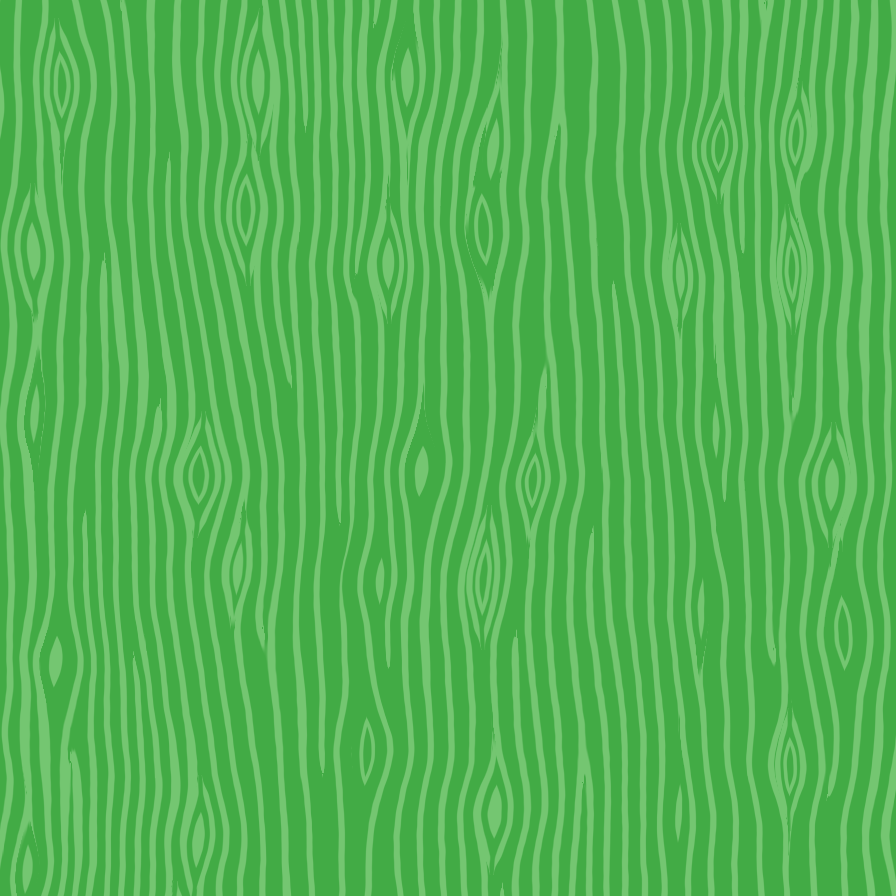
Write a Shadertoy shader that draws this pattern.

```glsl
// Hand-drawn wood grain: pale upright strokes on green, bending around knots.
// Strokes are contours of a phase field; phase vortices make them fork, and
// a jittered grid of lens-shaped knots pushes them aside.

const vec3 WOOD_GREEN = vec3(0.26, 0.67, 0.27);
const vec3 GRAIN_GREEN = vec3(0.455, 0.775, 0.445);
const float LINE_COUNT = 42.0;
const float HALF_STROKE = 0.0035;
const int FORK_COUNT = 30;
const vec2 KNOT_CELL = vec2(0.167, 0.2);
const float TAU = 6.28319;

vec2 hash2(vec2 p) {
    vec2 q = vec2(dot(p, vec2(127.1, 311.7)), dot(p, vec2(269.5, 183.3)));
    return fract(sin(q) * 43758.5);
}

float cornerSlope(vec2 corner, vec2 offset) {
    return dot(hash2(corner) * 2.0 - 1.0, offset);
}

float gradientNoise(vec2 p) {
    vec2 i = floor(p), f = p - i;
    vec2 u = f * f * f * (f * (f * 6.0 - 15.0) + 10.0);
    vec2 e = vec2(1.0, 0.0);
    float low = mix(cornerSlope(i, f), cornerSlope(i + e.xy, f - e.xy), u.x);
    float high = mix(cornerSlope(i + e.yx, f - e.yx), cornerSlope(i + e.xx, f - e.xx), u.x);
    return mix(low, high, u.y);
}

// Soft coverage of the region where the signed distance is negative
float coverage(float d, float pixel) {
    return 1.0 - smoothstep(-0.8 * pixel, 0.8 * pixel, d);
}

// Knot of a grid cell: centre, half width, half height
vec4 knotOf(vec2 cell) {
    vec2 jitter = hash2(cell) * 0.7 + 0.15;
    vec2 size = hash2(cell + 31.0);
    return vec4((cell + jitter) * KNOT_CELL,
                mix(0.009, 0.020, size.x), mix(0.038, 0.062, size.y));
}

float knotHalfWidth(vec4 knot, float dy) {
    float t = dy / knot.w;
    return knot.z * exp(-t * t);
}

// Sideways push of all nearby knots on the grain
float knotShift(vec2 p) {
    vec2 home = floor(p / KNOT_CELL);
    float shift = 0.0;
    for (int k = 0; k < 9; k++) {
        vec4 knot = knotOf(home + vec2(k % 3 - 1, k / 3 - 1));
        vec2 d = p - knot.xy;
        float w = knotHalfWidth(knot, d.y);
        float outside = max(abs(d.x) - w, 0.0);
        shift -= clamp(d.x, -w, w) * exp(-outside / 0.04);
    }
    return shift;
}

// Grain phase in lines; each vortex adds or removes one line above it
float grainPhase(vec2 p, float aspect) {
    float phase = (p.x + knotShift(p)) * LINE_COUNT;
    for (int i = 0; i < FORK_COUNT; i++) {
        vec2 spot = fract(float(i) * vec2(0.7549, 0.5698) + 0.3) * vec2(aspect, 1.0);
        vec2 d = p - spot;
        float turn = i % 2 == 0 ? 1.0 : -1.0;
        phase += turn * atan(d.x, d.y * 0.15 + 1e-5) / TAU;
    }
    return phase;
}

float grainStrokes(vec2 p, float aspect, float halfStroke, float pixel) {
    const float STEP = 0.001;
    float phase = grainPhase(p, aspect);
    float change = grainPhase(p + vec2(STEP, 0.0), aspect) - phase;
    float slope = abs(change - round(change)) / STEP;
    slope = clamp(slope, 0.6 * LINE_COUNT, 2.0 * LINE_COUNT);
    return coverage(abs(fract(phase) - 0.5) / slope - halfStroke, pixel);
}

// Clear each knot's inside, then add its rim and its ring or solid core
float drawKnots(vec2 p, float ink, float halfStroke, float pixel) {
    vec2 home = floor(p / KNOT_CELL);
    for (int k = 0; k < 9; k++) {
        vec2 cell = home + vec2(k % 3 - 1, k / 3 - 1);
        vec4 knot = knotOf(cell);
        vec2 style = hash2(cell + 67.0);
        vec2 d = p - knot.xy;
        float w = knotHalfWidth(knot, d.y);
        float edge = abs(d.x) - w;
        float t = d.y / (knot.w * 0.62);
        float core = abs(d.x) - knot.z * 0.42 * (1.0 - t * t);
        if (style.x > 0.5 && knot.z > 0.013) core = abs(core) - 0.0022;
        ink = mix(ink, coverage(core, pixel), coverage(edge + halfStroke, pixel));
        float rim = halfStroke * smoothstep(0.002, 0.006, w);
        if (style.y > 0.3) ink = max(ink, coverage(abs(edge) - rim, pixel) * step(0.002, w));
    }
    return ink;
}

void mainImage(out vec4 fragColor, in vec2 fragCoord) {
    float pixel = 1.0 / iResolution.y;
    float aspect = iResolution.x * pixel;
    vec2 p = fragCoord * pixel;

    // Broad sway plus a small tremble of the pen
    float swell = gradientNoise(p * vec2(14.0, 4.0) + 9.0);
    p.x += 0.022 * gradientNoise(p * vec2(5.0, 4.5));
    p.x += 0.003 * gradientNoise(p * vec2(24.0, 18.0) + 40.0);
    p.x += 0.0008 * gradientNoise(p * vec2(60.0, 70.0) + 80.0);

    // Strokes swell in places and taper off in a few others
    float halfStroke = HALF_STROKE * (1.0 + 0.8 * smoothstep(0.1, 0.5, swell));
    halfStroke *= 0.3 + 0.7 * smoothstep(-0.55, -0.35, swell);

    float ink = grainStrokes(p, aspect, halfStroke, pixel);
    ink = drawKnots(p, ink, HALF_STROKE * 0.9, pixel);
    fragColor = vec4(mix(WOOD_GREEN, GRAIN_GREEN, ink), 1.0);
}
```
